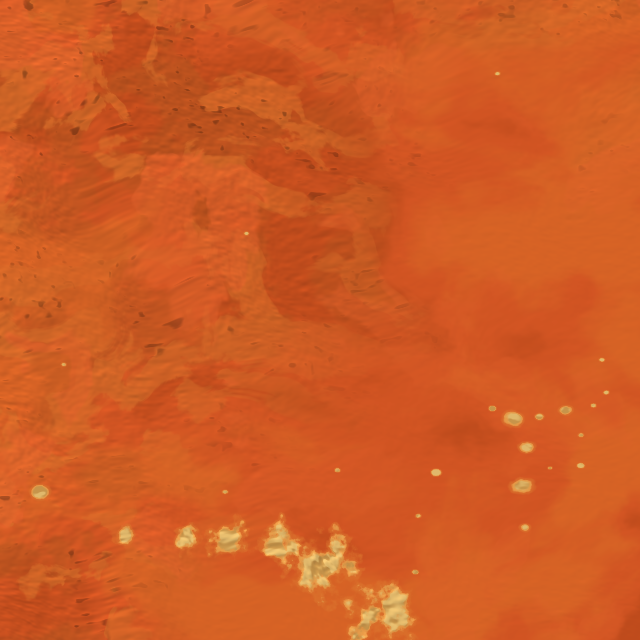
Give the GLSL for this texture, as a WebGL 1 fragment shader.

```glsl
precision highp float;
// Weathered orange plaster: soft clouds, rough ochre flaking and cream chips.
uniform vec2 u_resolution;

float hash(vec2 p) {
  vec3 q = fract(p.xyx * vec3(0.1031, 0.1030, 0.0973));
  q += dot(q, q.yzx + 33.33);
  return fract((q.x + q.y) * q.z);
}

float noise(vec2 p) {
  vec2 i = floor(p), f = fract(p);
  f = f * f * (3.0 - 2.0 * f);
  return mix(mix(hash(i), hash(i + vec2(1.0, 0.0)), f.x),
             mix(hash(i + vec2(0.0, 1.0)), hash(i + 1.0), f.x), f.y);
}

float fbm(vec2 p) {
  float sum = 0.0, amp = 0.516;
  for (int i = 0; i < 5; i++) {
    sum += amp * noise(p);
    p = mat2(1.6, 1.2, -1.2, 1.6) * p + 17.3;
    amp *= 0.5;
  }
  return sum;
}

// Fine brushed height field, stretched along x
float grain(vec2 p) {
  vec2 q = p * vec2(62.0, 105.0) + 5.0 * noise(p * 9.0);
  return 0.65 * noise(q) + 0.35 * noise(q * 1.9 + 7.0);
}

// Ragged blob: above zero inside, one at the centre
float blob(vec2 offset, float radius, float ragged) {
  return 1.0 - length(offset) / radius + ragged;
}

// Large chips, growing towards the right and sinking to the lower edge
float largeChips(vec2 p, float ragged) {
  float best = -1.0;
  for (int i = 0; i < 6; i++) {
    float k = float(i);
    vec2 centre = vec2(0.2 + 0.078 * k, 0.17 - 0.001 * k * k * k);
    centre += 0.03 * (vec2(hash(vec2(k, 3.0)), hash(vec2(k, 8.0))) - 0.5);
    best = max(best, blob(p - centre, 0.013 + 0.0055 * k, ragged));
  }
  return best;
}

// Small specks, mostly in a rising band at the lower right
float specks(vec2 p, float ragged) {
  vec2 cell = floor(p * 24.0);
  float best = -1.0;
  for (int y = -1; y <= 1; y++) {
    for (int x = -1; x <= 1; x++) {
      vec2 c = cell + vec2(float(x), float(y));
      vec2 centre = (c + 0.2 + 0.6 * vec2(hash(c + 11.0), hash(c + 47.0))) / 24.0;
      float band = smoothstep(0.55, 0.7, centre.x)
                 * smoothstep(0.14, 0.04, abs(centre.y - 0.65 * centre.x + 0.25));
      float size = mix(0.004, 0.014, pow(hash(c + 71.0), 3.0));
      if (hash(c + 29.0) < 0.012 + 0.24 * band)
        best = max(best, blob((p - centre) * vec2(0.8, 1.1), size, ragged));
    }
  }
  return best;
}

void main() {
  vec2 p = gl_FragCoord.xy / u_resolution;

  // Broad clouds of pigment
  vec2 warp = vec2(fbm(p * 3.0 + 4.0), fbm(p * 3.0 + 31.0)) - 0.5;
  float cloud = fbm(p * vec2(2.4, 3.6) + warp * 1.6 + 12.0);
  float mottle = fbm(p * vec2(8.0, 13.0) + warp * 3.0 + 50.0);
  float tone = 0.5 + 2.1 * (cloud - 0.5) + 0.8 * (mottle - 0.5);
  vec3 color = mix(vec3(0.75, 0.295, 0.11), vec3(0.82, 0.33, 0.135), smoothstep(0.15, 0.5, tone));
  color = mix(color, vec3(0.84, 0.385, 0.145), smoothstep(0.5, 0.9, tone));

  // Rough zone on the left and along the top
  float rough = smoothstep(0.58, 0.12, p.x + 1.1 * (cloud - 0.5));
  rough = max(rough, 0.6 * smoothstep(0.7, 1.0, p.y + 0.6 * (mottle - 0.5)));

  // Dull stains, ochre flakes and smooth peach patches
  float stain = fbm(p * vec2(11.0, 15.0) + 80.0);
  color = mix(color, vec3(0.71, 0.33, 0.12), 0.6 * rough * smoothstep(0.46, 0.62, stain));
  float flake = fbm(p * vec2(15.0, 19.0) + warp * 5.0 + 23.0);
  color = mix(color, vec3(0.84, 0.43, 0.165), 0.65 * rough * smoothstep(0.53, 0.61, flake));
  float peach = fbm(p * 8.0 + warp * 2.0 + 66.0);
  color = mix(color, vec3(0.88, 0.38, 0.17), (0.2 + 0.4 * rough) * smoothstep(0.6, 0.65, peach));

  // Relief lit from the upper left, with dark pits
  float height = grain(p);
  float slope = height - grain(p + vec2(-0.003, 0.004));
  color *= 1.0 + slope * (0.035 + 0.17 * rough);
  float pit = smoothstep(0.7, 0.86, height) * smoothstep(0.48, 0.6, mottle);
  color *= 1.0 - 0.28 * rough * pit;

  // Chips: yellow worn rim around a pale cream core
  float wear = fbm(p * 34.0 + 9.0);
  float ragged = 2.6 * (wear - 0.5) + 0.5 * (height - 0.5);
  float large = largeChips(p, ragged);
  float chip = max(large, specks(p, 0.5 * ragged));
  color = mix(color, vec3(0.86, 0.46, 0.18), 0.6 * smoothstep(-0.35, 0.0, chip));
  color = mix(color, vec3(0.9, 0.6, 0.28), smoothstep(0.0, 0.2, chip));
  vec3 core = mix(vec3(0.78, 0.58, 0.29), vec3(0.88, 0.72, 0.42), smoothstep(0.35, 0.6, height));
  color = mix(color, core, smoothstep(0.2, 0.45, chip));
  color *= 1.0 + 0.3 * slope * smoothstep(0.0, 0.3, large);

  gl_FragColor = vec4(color, 1.0);
}
```
